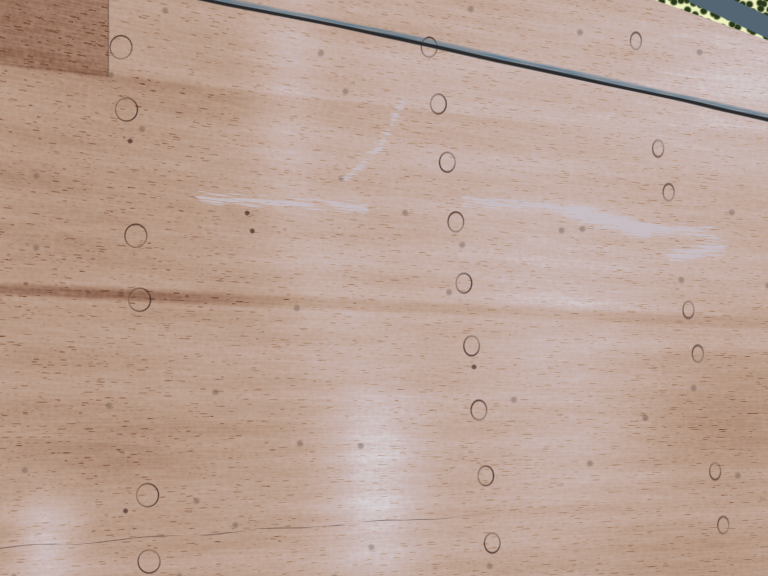
This texture is drawn by a Shadertoy shader. Its source:

```glsl
// Varnished boards with ringed pegs, an open seam, pale scuffs and soft glare.
// One tone gathers light, boards and grain, then indexes a colour ramp; the grain
// is layered sines and stretched cellular noise in fanned coordinates.

float hash(vec2 p) {
    p = fract(p * vec2(.1031, .1137));
    p += dot(p, p.yx + 33.3);
    return fract((p.x + p.y) * p.x * 7.31);
}

float cellular(vec2 p) {
    vec2 cell = floor(p), local = fract(p);
    float nearest = 2.;
    for (int y = -1; y <= 1; y++)
        for (int x = -1; x <= 1; x++) {
            vec2 o = vec2(x, y), id = cell + o;
            vec2 site = o + vec2(hash(id), hash(id + 57.)) - local;
            nearest = min(nearest, dot(site, site));
        }
    return sqrt(nearest);
}

float glow(vec2 p, float x, float y, float rx, float ry) {
    vec2 q = (p - vec2(x, y)) / vec2(rx, ry);
    return exp(-dot(q, q));
}

float stroke(float d, float halfWidth, float soft) {
    return 1. - smoothstep(halfWidth - soft, halfWidth + soft, abs(d));
}

float segment(vec2 p, vec4 ends) {
    vec2 ab = ends.zw - ends.xy, ap = p - ends.xy;
    return length(ap - ab * clamp(dot(ap, ab) / dot(ab, ab), 0., 1.));
}

// Short dark dashes, at most one per cell
float pores(vec2 g, float density) {
    g.x += hash(vec2(floor(g.y), 3.)) * 9.;
    vec2 id = floor(g), f = abs(fract(g) - .5);
    float size = .15 + .3 * hash(id + 19.);
    float dash = smoothstep(size, size * .4, f.x) * smoothstep(.45, .1, f.y);
    return dash * step(1. - density, hash(id + 7.));
}

// Rings along a bent column; bits in skip leave gaps, lift moves every third ring
float pegs(vec2 p, vec2 start, vec2 stride, vec2 bend, vec2 radius, int skip, float lift, float px) {
    float ink = 0.;
    for (int i = 0; i < 10; i++) {
        if (((skip >> i) & 1) == 1) continue;
        float k = float(i);
        vec2 q = p - start - stride * k - bend * k * k;
        if (i % 3 == 0) q.y -= lift * sin(k * .349);
        float d = (length(q / radius) - 1.) * radius.x;
        float wear = .7 + .3 * sin(atan(q.y, q.x) + k * 2.);
        ink = max(ink, wear * stroke(d, .001, px));
    }
    return ink;
}

// Evenly spaced stops from dark brown to pale glare
vec3 woodRamp(float t) {
    vec3 stops[6] = vec3[6](vec3(.5, .34, .26), vec3(.64, .5, .42), vec3(.71, .59, .51),
        vec3(.76, .66, .61), vec3(.79, .72, .71), vec3(.84, .82, .83));
    vec3 c = stops[0];
    for (int i = 1; i < 6; i++) c = mix(c, stops[i], clamp(t * 5. - float(i - 1), 0., 1.));
    return c;
}

float lightTone(vec2 p) {
    float t = .49 + .14 * smoothstep(.1, 1., p.x);
    t += .2 * glow(p, .5, .86, .06, .24) + .1 * glow(p, .56, .5, .08, .2);
    t += .38 * glow(p, .65, .16, .085, .2) + .4 * glow(p, .08, .06, .06, .08);
    t += .13 * glow(p, .93, .54, .25, .12) + .12 * glow(p, 1., .3, .16, .25);
    t += .24 * glow(p, 1.3, .87, .2, .14) + .13 * glow(p, .85, .8, .32, .15);
    t -= .26 * glow(p, 1.27, .27, .18, .12) + .2 * glow(p, 1.2, .02, .28, .09);
    return t - .1 * glow(p, .05, .68, .28, .16) - .08 * glow(p, .25, .25, .25, .15);
}

// Pale scrapes broken up by streaky noise
float scuffs(vec2 p, float breakup) {
    float d = segment(p, vec4(.35, .656, .63, .64)) - .004;
    d = min(d, segment(p, vec4(.81, .651, .99, .637)) - .004);
    d = min(d, segment(p, vec4(.99, .634, 1.12, .6)) - .011);
    d = min(d, segment(p, vec4(1.12, .605, 1.24, .595)) - .005);
    d = min(d, segment(p, vec4(1.17, .557, 1.25, .57)) - .008);
    d = min(d, segment(p, vec4(.7, .825, .66, .745)) - .001);
    d = min(d, segment(p, vec4(.66, .745, .6, .69)) - .002);
    return smoothstep(.006, -.005, d + .024 * (breakup - .45));
}

void mainImage(out vec4 fragColor, in vec2 fragCoord) {
    float px = 1. / iResolution.y;
    vec2 p = fragCoord * px;
    vec2 grain = vec2(p.x, p.y * (1. + .3 * p.x) - .08 * p.x);
    float fine = cellular(grain * vec2(16, 190)), broad = cellular(grain * vec2(3, 24) + 8.);
    float bands = sin(grain.y * 61. + 2. * sin(p.x * 3.)) + .6 * sin(grain.y * 143. + sin(p.x * 7.));

    // Boards and grain
    float tone = lightTone(p) + .022 * bands + .11 * (fine - .5) + .13 * (broad - .5);
    tone += .09 * (cellular(p * 110.) - .5);
    float upper = p.y - .887 + .11 * p.x, lower = p.y - .24 + .06 * p.x;
    tone -= .3 * smoothstep(-.004, .004, upper) * smoothstep(.189, .186, p.x);
    tone -= .13 * smoothstep(-.07, 0., upper) * smoothstep(.006, 0., upper) * smoothstep(1.2, .7, p.x);
    tone -= .1 * smoothstep(-.08, 0., lower) * smoothstep(.004, 0., lower) * smoothstep(.6, .1, p.x);
    tone -= mix(.34, .12, smoothstep(.1, .9, p.x)) * stroke(p.y - .498 + .045 * p.x, .01, .006);
    tone -= .24 * pores(grain * vec2(42, 210), .13) + .16 * pores(grain * vec2(70, 290) + 5., .12);
    vec3 color = woodRamp(tone);

    // Cracks, specks and pegs
    float crack = stroke(p.y - .048 - .07 * p.x - .002 * sin(p.x * 31.), .001, px);
    float ink = .5 * crack * smoothstep(.9, .7, p.x) * smoothstep(.2, .6, fine);
    ink = max(ink, .5 * stroke(p.x - .188, .0012, px) * step(0., upper));
    vec2 spots[5] = vec2[5](vec2(.226, .755), vec2(.429, .63), vec2(.438, .599), vec2(.823, .363), vec2(.218, .113));
    for (int i = 0; i < 5; i++) ink = max(ink, .75 * smoothstep(.006, .002, length(p - spots[i])));
    ink = max(ink, .3 * smoothstep(.04, .01, cellular(p * 5. + 4.)));
    ink = max(ink, pegs(p, vec2(.21, .918), vec2(.0101, -.1076), vec2(-.0005), vec2(.019, .02), 612, 0., px));
    ink = max(ink, pegs(p, vec2(.745, .918), vec2(.0165, -.0972), vec2(-.00035, -.0013), vec2(.0135, .017), 512, 0., px));
    ink = max(ink, .8 * pegs(p, vec2(1.104, .929), vec2(.02, -.0934), vec2(-.00035, 0), vec2(.0095, .0145), 146, .02, px));
    color = mix(color, vec3(.25, .16, .13), .9 * ink);
    color = mix(color, vec3(.78, .76, .8), .75 * scuffs(p, fine));

    // Open seam with a blue-grey lip
    float seam = p.y - 1.004 + .214 * (p.x - .361) - .004 * sin((p.x - .36) * 3.2) + .004 * broad;
    color = mix(color, vec3(.35, .47, .55), stroke(seam - .001, .006, .0015 + px) * (.5 + .5 * fine));
    color = mix(color, vec3(.13, .12, .12), .9 * stroke(seam + .003, .0028, px));

    // Foliage and beam past the far edge
    float edge = p.y - 1. + .357 * (p.x - 1.137);
    vec3 outside = mix(vec3(.16, .22, .1), vec3(.93, .95, .75), smoothstep(.25, .65, cellular(p * 75.)));
    outside = mix(outside, vec3(.33, .4, .45), stroke(segment(p, vec4(1.21, 1.01, 1.35, .945)), .018, .002));
    fragColor = vec4(mix(color, outside, smoothstep(-px, px, edge)), 1);
}
```
